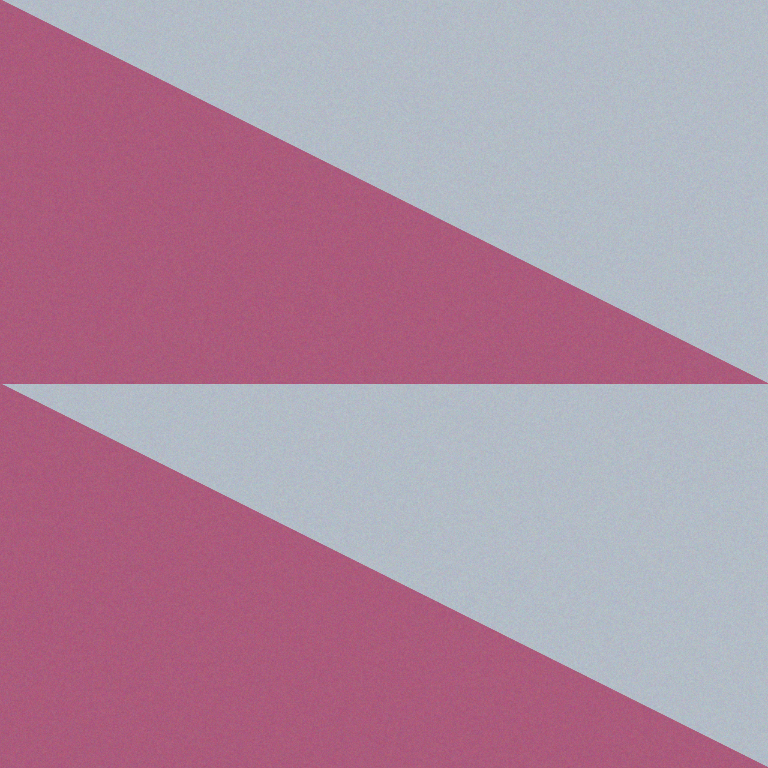
Reproduce this background procedurally as a WebGL 2 fragment shader.

```glsl
#version 300 es
precision highp float;
// Two stacked bands, each split by a falling diagonal into rose and pale blue-grey, under faint colour grain.

uniform vec2 u_resolution;
out vec4 fragColor;

const vec3 ROSE = vec3(0.672, 0.355, 0.485);
const vec3 MIST = vec3(0.700, 0.735, 0.775);
const int BANDS = 2;
const float DIAGONAL_SHIFT = 0.0025; // moves the diagonals to the right
const float EDGE_WIDTH = 0.6;        // edge softness in pixels
const float FINE_CELLS = 1024.0;     // grain cells across the canvas
const float COARSE_CELLS = 410.0;
const float GRAIN_AMOUNT = 0.11;
const float FINE_SHARE = 0.7;        // weight of the finer grain layer

// Integer hash: three independent values in 0..1 per cell
vec3 hash3(ivec2 cell, uint seed) {
    uvec3 v = uvec3(uvec2(cell), seed) * 1664525u + 1013904223u;
    v.x += v.y * v.z; v.y += v.z * v.x; v.z += v.x * v.y;
    v ^= v >> 16u;
    v.x += v.y * v.z; v.y += v.z * v.x; v.z += v.x * v.y;
    return vec3(v >> 8u) / 16777216.0;
}

// Smooth colour noise, centred on zero
vec3 colourNoise(vec2 p, uint seed) {
    ivec2 cell = ivec2(floor(p));
    vec2 f = smoothstep(0.0, 1.0, fract(p));
    vec3 low = mix(hash3(cell, seed), hash3(cell + ivec2(1, 0), seed), f.x);
    vec3 high = mix(hash3(cell + ivec2(0, 1), seed), hash3(cell + ivec2(1, 1), seed), f.x);
    return mix(low, high, f.y) - 0.5;
}

// Pixel coverage from a signed distance, positive inside
float coverage(float signedDistance, float width) {
    return clamp(signedDistance / width + 0.5, 0.0, 1.0);
}

// Share of the pixel covered by the triangles below the diagonals
float triangles(vec2 uv, float width) {
    float bandHeight = 1.0 / float(BANDS);
    float depth = 1.0 - uv.y;
    float slopeLength = length(vec2(1.0, bandHeight));
    float total = 0.0;
    for (int i = 0; i < BANDS; i++) {
        float top = float(i) * bandHeight;
        float diagonal = (depth - top - bandHeight * (uv.x - DIAGONAL_SHIFT)) / slopeLength;
        float body = coverage(depth - top, width) * coverage(top + bandHeight - depth, width);
        total += coverage(diagonal, width) * body;
    }
    return min(total, 1.0);
}

void main() {
    vec2 uv = gl_FragCoord.xy / u_resolution;
    float width = EDGE_WIDTH / min(u_resolution.x, u_resolution.y);
    vec3 colour = mix(MIST, ROSE, triangles(uv, width));

    // Grain in two layers
    vec3 coarse = colourNoise(uv * COARSE_CELLS, 1u);
    vec3 fine = colourNoise(uv * FINE_CELLS, 2u);
    colour += GRAIN_AMOUNT * mix(coarse, fine, FINE_SHARE);

    fragColor = vec4(clamp(colour, 0.0, 1.0), 1.0);
}
```
